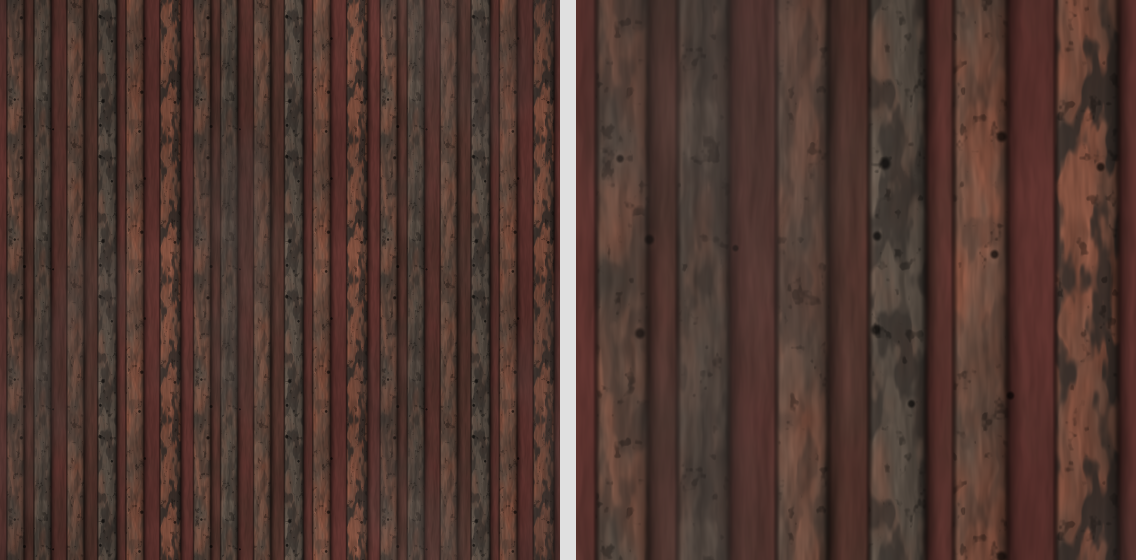
Left: the whole. Right: its middle third, enlarged.
Write a three.js fragment shader that draws this texture.

```glsl
#define TILES vec2(3.0, 4.0)
#define BATTENS 6.0
#define KNOT_ROWS 5.0
#define EDGE 0.035
#define RED vec3(0.325, 0.175, 0.16)
#define UMBER vec3(0.25, 0.175, 0.145)
#define GREY vec3(0.285, 0.25, 0.22)
#define RUST vec3(0.41, 0.255, 0.20)
#define CHAR vec3(0.15, 0.135, 0.125)
#define HAZE vec3(0.30, 0.25, 0.235)

varying vec2 vUv;

float hash(vec2 p) {
  return fract(sin(dot(p, vec2(127.1, 311.7))) * 43758.5453);
}

// Value noise that wraps after a whole period
float noise(vec2 p, vec2 period) {
  vec2 i = floor(p), f = fract(p);
  f = f * f * (3.0 - 2.0 * f);
  vec2 a = mod(i, period), b = mod(i + 1.0, period);
  vec2 seed = period.yx * 0.37;
  return mix(mix(hash(a + seed), hash(vec2(b.x, a.y) + seed), f.x),
             mix(hash(vec2(a.x, b.y) + seed), hash(b + seed), f.x), f.y);
}

float fbm(vec2 q, vec2 freq) {
  float sum = 0.0, amp = 0.57;
  for (int i = 0; i < 3; i++) {
    sum += amp * noise(q * freq, freq);
    freq *= 2.0;
    amp *= 0.5;
  }
  return sum;
}

// Centre offset, half width, warmth and decay of each batten
vec4 batten(float id) {
  if (id < 0.5) return vec4(0.0, 0.27, 0.5, 0.45);
  if (id < 1.5) return vec4(-0.13, 0.27, 0.12, 0.5);
  if (id < 2.5) return vec4(-0.07, 0.27, 0.5, 0.35);
  if (id < 3.5) return vec4(-0.05, 0.30, 0.05, 0.75);
  if (id < 4.5) return vec4(-0.16, 0.28, 0.75, 0.3);
  return vec4(-0.02, 0.33, 0.8, 1.0);
}

// Dark core in x, soft surrounding ring in y
vec2 knot(vec2 cell) {
  vec2 id = mod(floor(cell), vec2(BATTENS, KNOT_ROWS));
  vec2 centre = 0.5 + 0.3 * (vec2(hash(id + 3.1), hash(id + 7.7)) * 2.0 - 1.0);
  float radius = mix(0.035, 0.075, hash(id + 5.3));
  float d = length((fract(cell) - centre) * vec2(1.0, 0.85)) / radius;
  float present = step(0.6, hash(id + 1.9));
  return present * vec2(1.0 - smoothstep(0.4, 1.2, d),
                        smoothstep(0.7, 1.3, d) * (1.0 - smoothstep(1.4, 2.4, d)));
}

void main() {
  vec2 q = vUv * TILES;
  float cellX = q.x * BATTENS;
  float id = mod(floor(cellX), BATTENS);
  vec4 board = batten(id);
  float x = fract(cellX) - 0.5 - board.x;
  float side = x / board.y;
  float d = abs(x) - board.y;

  // Grain, patches and flaking
  vec2 warped = q + vec2(0.012 * (fbm(q, vec2(12.0, 9.0)) - 0.5), 0.0);
  float grain = fbm(warped, vec2(70.0, 5.0));
  float fibre = noise(warped * vec2(150.0, 24.0), vec2(150.0, 24.0));
  float patches = fbm(warped, vec2(22.0, 6.0));
  float flakes = fbm(warped, vec2(34.0, 9.0));
  float nicks = smoothstep(0.66, 0.82, fbm(warped, vec2(52.0, 31.0)));

  // Recessed painted boards
  float gapId = mod(id + (x < 0.0 ? BATTENS - 1.0 : 0.0), BATTENS);
  float paint = gapId > 3.5 ? 1.0 : 0.35 + 0.4 * mod(gapId, 2.0);
  vec3 gap = mix(UMBER, RED, clamp(paint + 0.7 * (patches - 0.5), 0.0, 1.0));
  gap *= 0.84 + 0.28 * grain + 0.08 * fibre;
  float shadowWidth = x > 0.0 ? 0.17 : 0.06;
  gap *= 1.0 - 0.42 * (1.0 - smoothstep(0.0, shadowWidth, d));

  // Raised weathered battens
  vec3 wood = mix(GREY, RUST, clamp(board.z + 1.3 * (patches - 0.5), 0.0, 1.0));
  wood *= 0.72 + 0.42 * grain + 0.16 * fibre;
  float decay = smoothstep(0.48, 0.66, flakes + 0.12 * side * side - 0.03);
  wood = mix(wood, CHAR, 0.8 * board.w * decay);
  wood *= 1.0 - 0.3 * nicks;
  wood *= 1.06 - 0.08 * side - 0.3 * smoothstep(0.5, 1.0, side);
  wood *= 1.0 + 0.16 * (1.0 - smoothstep(0.03, 0.25, side + 1.0));

  float raised = 1.0 - smoothstep(-EDGE, EDGE, d);
  vec3 color = mix(gap, wood, raised);
  color *= 1.0 - 0.3 * (1.0 - smoothstep(0.0, EDGE * 1.5, abs(d)));

  // Knots and nail holes
  vec2 k = knot(vec2(cellX, q.y * KNOT_ROWS));
  color *= 1.0 - 0.6 * k.x;
  color *= 1.0 + 0.14 * k.y * (grain - 0.2);

  // Broad stains that differ between repeats
  float stain = fbm(vUv, vec2(5.0, 4.0));
  float haze = smoothstep(0.5, 0.8, fbm(vUv, vec2(7.0, 3.0)));
  color = mix(color, HAZE * (0.75 + 0.4 * grain), 0.4 * haze);
  color *= 0.86 + 0.32 * stain;

  gl_FragColor = vec4(color, 1.0);
}
```
